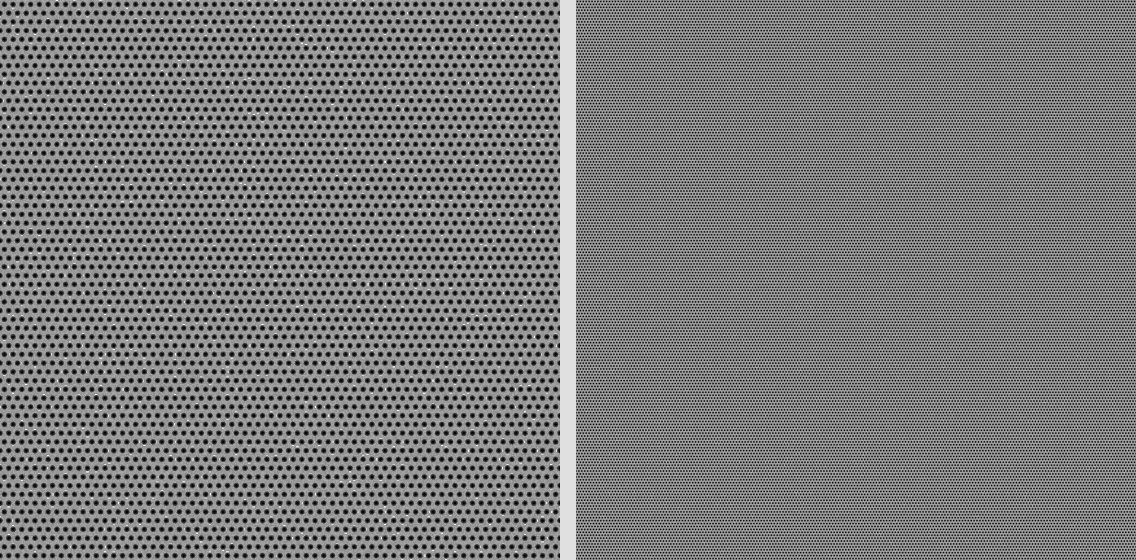
Left, the tile; right, the same tile 3 across and 3 down.
Reproduce this pattern procedurally as a WebGL 2 fragment shader.

```glsl
#version 300 es
precision highp float;
// Perforated grey metal sheet: staggered round holes, fine grain and bright rim glints.

#define REPEATS 64.0        // holes across and rows down (even, so the stagger wraps)
#define GRAIN_CELLS 512.0   // grain lattice across the canvas
#define GRAIN_AMOUNT 0.13   // brightness range of the metal grain
#define RIM_ROUGHNESS 0.035 // how far the grain frays the hole rims
#define GLINT_CHANCE 0.22   // share of holes with a glint
#define GLINT_OFFSET 0.4375 // glint distance from the hole centre
#define GLINT_HALF_SIZE vec2(0.125, 0.0625)

uniform vec2 u_resolution;
out vec4 fragColor;

const float CORE_GREY = 0.02;
const float WALL_GREY = 0.15;
const float LIP_GREY = 0.27;
const float RIM_GREY = 0.45;
const float METAL_GREY = 0.605;

// Integer hash of a lattice cell, from 0 to 1.
float hash(vec2 cell, uint seed) {
  uvec2 q = uvec2(cell) * uvec2(1597u, 3812u) + seed * 7919u;
  uint n = (q.x ^ (q.y * 2749u)) * 747796405u + 28913u;
  n = ((n >> ((n >> 28u) + 4u)) ^ n) * 277803u;
  n ^= n >> 15u;
  n *= 73244475u;
  n ^= n >> 16u;
  return float(n & 65535u) / 65535.0;
}

// Value noise that wraps at the canvas edges.
float wrappedNoise(vec2 uv, uint seed) {
  vec2 p = uv * GRAIN_CELLS - 0.5;
  vec2 cell = mod(floor(p), GRAIN_CELLS);
  vec2 next = mod(cell + 1.0, GRAIN_CELLS);
  vec2 f = smoothstep(0.0, 1.0, fract(p));
  float low = mix(hash(cell, seed), hash(vec2(next.x, cell.y), seed), f.x);
  float high = mix(hash(vec2(cell.x, next.y), seed), hash(next, seed), f.x);
  return mix(low, high, f.y);
}

// Grey level from the dark hole centre out to the metal.
float holeProfile(float radius) {
  float grey = mix(CORE_GREY, WALL_GREY, smoothstep(0.09, 0.19, radius));
  grey = mix(grey, LIP_GREY, smoothstep(0.20, 0.265, radius));
  grey = mix(grey, RIM_GREY, smoothstep(0.265, 0.32, radius));
  return mix(grey, METAL_GREY, smoothstep(0.32, 0.375, radius));
}

// Short bright dash on one side of the hole, mostly above or below it.
float rimGlint(vec2 local, vec2 cell, float pixel) {
  float present = step(hash(cell, 3u), GLINT_CHANCE);
  float side = hash(cell, 4u) < 0.5 ? -1.0 : 1.0;
  vec2 q = hash(cell, 5u) < 0.75 ? local : local.yx;
  vec2 edge = abs(q - vec2(0.0, side * GLINT_OFFSET)) - GLINT_HALF_SIZE;
  float dist = max(edge.x, edge.y);
  float strength = mix(0.5, 1.0, hash(cell, 6u));
  return present * strength * (1.0 - smoothstep(-0.5 * pixel, 0.5 * pixel, dist));
}

void main() {
  vec2 uv = gl_FragCoord.xy / u_resolution;
  float pixel = REPEATS / min(u_resolution.x, u_resolution.y);

  // Staggered cells: every other row moves by half a hole.
  vec2 p = uv * REPEATS;
  p.x += 0.5 * (1.0 - mod(floor(p.y), 2.0));
  vec2 cell = mod(floor(p), REPEATS);
  vec2 local = fract(p) - 0.5;

  // Hole with a frayed rim.
  float radius = length(local);
  float fray = (wrappedNoise(uv, 1u) - 0.5) * RIM_ROUGHNESS;
  float grey = holeProfile(radius + fray);

  // Grain on the metal, fading into the hole.
  float grain = wrappedNoise(uv, 2u) - 0.5;
  grey += grain * GRAIN_AMOUNT * smoothstep(0.15, 0.36, radius);

  grey = mix(grey, 1.0, rimGlint(local, cell, pixel));
  fragColor = vec4(vec3(grey), 1.0);
}
```
